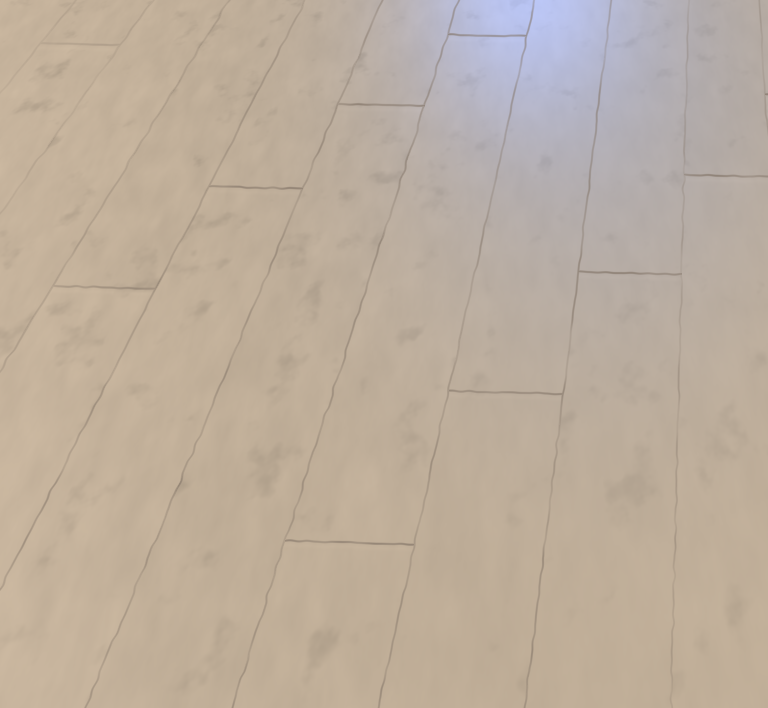
Give the GLSL for this texture, as a Shadertoy shader.

```glsl
// Pale wooden floor planks receding in perspective, with staggered end joints and a cool light reflection.

// Perspective layout, in canvas widths
const float SEAM_FAR = 0.896;      // x of the reference seam at the top edge
const float SEAM_NEAR = 0.874;     // x of the reference seam at the bottom edge
const float WIDTH_FAR = 0.0996;    // plank width at the top edge
const float WIDTH_NEAR = 0.1908;   // plank width at the bottom edge
const float RIGHT_PINCH = 0.08;    // narrowing of planks right of that seam

// End joints, in units of depth
const float JOINT_START = 8.18;
const float JOINT_STAGGER = 0.76;
const float PLANK_LENGTH = 3.70;
const float JOINT_TILT = 0.018;

// Lines and wear
const float SEAM_HALF = 0.0012;
const float JOINT_HALF = 0.0013;
const float LINE_BLUR = 0.0011;
const float WOBBLE = 0.0030;
const float SEAM_STRENGTH = 0.62;
const float JOINT_STRENGTH = 0.72;
const float GRAIN_AMOUNT = 0.075;
const float SMUDGE_AMOUNT = 0.09;
const float PLANK_TINT = 0.014;

// Colours
const vec3 WARM_WOOD = vec3(0.752, 0.682, 0.594);
const vec3 PALE_EDGE = vec3(0.775, 0.702, 0.612);
const vec3 COOL_WOOD = vec3(0.682, 0.667, 0.682);
const vec3 GLOW = vec3(0.735, 0.785, 0.985);
const vec3 GROOVE = vec3(0.510, 0.455, 0.405);

// Reflections: centre and radii, y measured down from the top
const vec2 COOL_CENTRE = vec2(0.78, 0.08);
const vec2 COOL_RADIUS = vec2(0.29, 0.42);
const vec2 GLOW_CENTRE = vec2(0.69, -0.03);
const vec2 GLOW_RADIUS = vec2(0.14, 0.19);

float hash(vec2 p) {
    return fract(sin(dot(p, vec2(127.1, 311.7))) * 43758.5453);
}

float noise(vec2 p) {
    vec2 i = floor(p), f = fract(p);
    f = f * f * (3.0 - 2.0 * f);
    return mix(mix(hash(i), hash(i + vec2(1, 0)), f.x),
               mix(hash(i + vec2(0, 1)), hash(i + vec2(1, 1)), f.x), f.y);
}

float fbm(vec2 p) {
    float sum = 0.0, amp = 0.5;
    for (int i = 0; i < 4; i++) {
        sum += amp * noise(p);
        p = mat2(1.6, 1.2, -1.2, 1.6) * p + 17.3;
        amp *= 0.5;
    }
    return sum;
}

float spot(vec2 p, vec2 centre, vec2 radius) {
    vec2 q = (p - centre) / radius;
    return exp(-dot(q, q));
}

float line(float dist, float halfWidth, float blur) {
    return 1.0 - smoothstep(halfWidth - blur, halfWidth + blur, abs(dist));
}

void mainImage(out vec4 fragColor, in vec2 fragCoord) {
    vec2 p = fragCoord / iResolution.xy;
    p.y = 1.0 - p.y;
    float aspect = iResolution.y / iResolution.x;
    float blur = max(LINE_BLUR, 0.75 / iResolution.x);

    // Floor coordinates: u counts planks across, depth runs along them
    float width = mix(WIDTH_FAR, WIDTH_NEAR, p.y);
    float spread = WIDTH_NEAR - WIDTH_FAR;
    float u = (p.x - mix(SEAM_FAR, SEAM_NEAR, p.y)) / width;
    float slope = (SEAM_NEAR - SEAM_FAR + spread * u) / aspect;
    u += RIGHT_PINCH * max(u, 0.0);
    float depth = 1.0 / width;
    float plank = floor(u);

    // Long seams with a ragged edge
    float nearest = floor(u + 0.5);
    float ragged = noise(vec2(p.y * 75.0, nearest * 7.3)) - 0.5;
    float seamDist = (u - nearest) * width * inversesqrt(1.0 + slope * slope) + WOBBLE * ragged;
    float seamWear = mix(0.35, 1.0, noise(vec2(p.y * 38.0, nearest * 5.1 + 40.0)));
    float seam = line(seamDist, SEAM_HALF, blur) * seamWear * SEAM_STRENGTH;
    seam *= nearest > -0.5 ? 0.65 : 1.0;

    // Staggered end joints
    float along = depth - JOINT_START - JOINT_STAGGER * plank + JOINT_TILT * (fract(u) - 0.5);
    float offset = mod(along + 0.5 * PLANK_LENGTH, PLANK_LENGTH) - 0.5 * PLANK_LENGTH;
    float jointDist = offset * width * width / spread * aspect;
    jointDist += 0.0015 * (noise(vec2(p.x * 90.0, plank)) - 0.5);
    float jointWear = mix(0.6, 1.0, noise(vec2(p.x * 45.0, plank + 9.0)));
    float joint = line(jointDist, JOINT_HALF, blur) * jointWear * JOINT_STRENGTH;
    float lip = line(jointDist + 0.006, 0.002, 0.003);

    // Base colour and reflected light
    vec3 color = mix(WARM_WOOD, PALE_EDGE, 1.0 - smoothstep(0.0, 0.35, p.x));
    color = mix(color, COOL_WOOD, 0.95 * spot(p, COOL_CENTRE, COOL_RADIUS));
    color = mix(color, GLOW, 0.95 * spot(p, GLOW_CENTRE, GLOW_RADIUS));

    // Tint of each board, streaked grain and scattered smudges
    float board = floor((along + 0.5 * PLANK_LENGTH) / PLANK_LENGTH - 0.5);
    float tint = hash(vec2(plank, board)) - 0.5;
    float grain = fbm(vec2(u * 7.0 + depth * 1.5, depth * 5.0 + plank * 13.0)) - 0.47;
    float smudge = smoothstep(0.58, 0.85, fbm(vec2(u * 4.0, depth * 6.0) + plank * 21.0));
    float leftWear = mix(1.0, 0.6, smoothstep(0.3, 0.8, p.x));
    color *= 1.0 + PLANK_TINT * tint + leftWear * (GRAIN_AMOUNT * grain - SMUDGE_AMOUNT * smudge);
    color *= 1.0 + 0.015 * lip;

    // Grooves fade toward the far left
    float clarity = mix(0.3, 1.0, smoothstep(0.0, 0.6, p.x + 0.6 * p.y));
    color = mix(color, GROOVE, max(seam, joint) * clarity);
    fragColor = vec4(clamp(color, 0.0, 1.0), 1.0);
}
```
